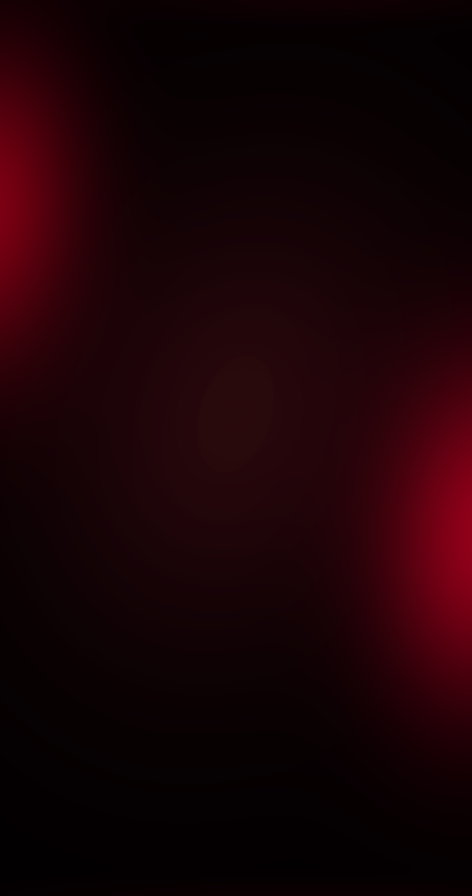
Give the GLSL for this background, as a WebGL 1 fragment shader.

```glsl
precision highp float;
// Dark crimson backdrop: two red side glows around a dim tilted maroon oval.

uniform vec2 u_resolution;

const float ASPECT = 0.527;
const vec3 NIGHT = vec3(0.010, 0.0, 0.002);
const vec3 MAROON = vec3(0.147, 0.022, 0.043);
const vec3 CRIMSON = vec3(0.50, 0.0, 0.075);
const vec3 RUBY = vec3(0.58, 0.0, 0.10);
const vec3 EMBER = vec3(0.045, 0.0, 0.008);

// Elliptical distance: 1.0 on the rim of an ellipse leaning right by tilt.
float ellipse(vec2 p, vec2 center, vec2 radii, float tilt) {
  float c = cos(tilt);
  float s = sin(tilt);
  vec2 d = p - center;
  return length(vec2(c * d.x - s * d.y, s * d.x + c * d.y) / radii);
}

// Bell-shaped falloff measured in elliptical distance.
float glow(vec2 p, vec2 center, vec2 spread, float tilt) {
  float d = ellipse(p, center, spread, tilt);
  return exp(-0.5 * d * d);
}

// Faint nested plateaus, each oval wider and dimmer than the last.
vec3 ovalSteps(vec2 p, vec2 center, vec2 radii, float tilt) {
  vec3 light = vec3(0.0);
  for (int i = 0; i < 3; i++) {
    float n = float(i);
    float d = ellipse(p, center, radii * (1.0 + 0.85 * n), tilt);
    float fill = 1.0 - smoothstep(0.96, 1.04, d);
    light += fill * vec3(0.008, 0.010, 0.003) / (1.0 + 2.0 * n);
  }
  return light;
}

void main() {
  vec2 uv = gl_FragCoord.xy / u_resolution;
  vec2 p = uv * vec2(ASPECT, 1.0);
  vec2 middle = vec2(0.263, 0.538);

  // Central haze and its inner ovals
  float haze = glow(p, middle, vec2(0.155, 0.195), 0.38);
  vec3 color = mix(NIGHT, MAROON, haze);
  color += ovalSteps(p, middle, vec2(0.040, 0.067), 0.30);

  // Side glows
  float left = glow(p, vec2(-0.020, 0.766), vec2(0.073, 0.120), 0.08);
  float right = glow(p, vec2(0.545, 0.405), vec2(0.080, 0.130), 0.10);
  color = mix(color, CRIMSON, left);
  color = mix(color, RUBY, right);

  // Thin embers on the upper and lower edges
  color += EMBER * glow(p, vec2(0.36, 1.0), vec2(0.16, 0.015), 0.0);
  color += EMBER * 0.8 * glow(p, vec2(0.34, 0.0), vec2(0.18, 0.010), 0.0);

  gl_FragColor = vec4(color, 1.0);
}
```
